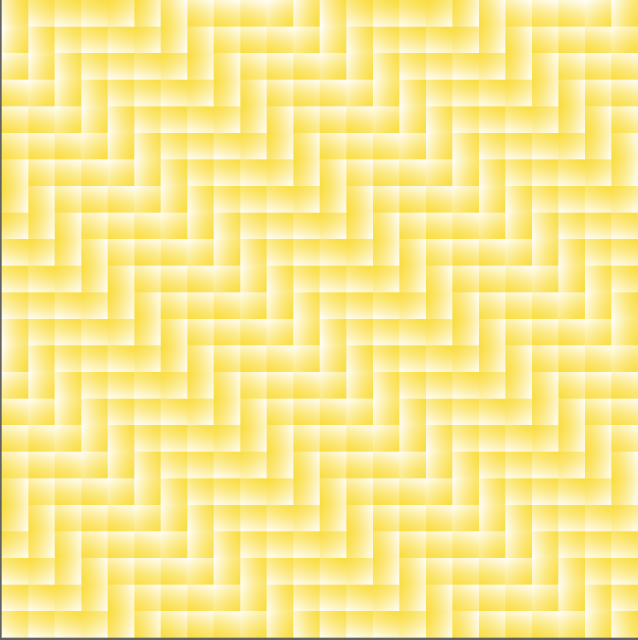
A Shadertoy shader for this pattern:

```glsl
// A diagonal twill of yellow ribbons, each shaded from white to gold across its width.
// The cell's diagonal index picks the ribbon on top and the way its shading runs;
// the crossing ribbon shows through faintly, more so where a ribbon dips under.

#define CELLS 24.0                    // cells across and down
#define TWILL 6.0                     // cells in one diagonal step; shading flips each step
#define GOLD vec3(0.98, 0.87, 0.27)
#define WHITE vec3(1.0, 0.995, 0.98)
#define BORDER_COLOR vec3(0.38, 0.38, 0.37)
#define BORDER vec2(0.0026, 0.0036)   // left and bottom border, share of the canvas
#define SHOW_THROUGH 0.24             // weight of the hidden ribbon
#define DIP_THROUGH 0.40              // the same beside a crossing
#define FALLOFF 1.35                  // above one widens the gold side
#define UNEVENNESS 0.025              // tone variation from cell to cell
#define SAMPLES 3                     // antialiasing samples per axis

float hash(vec2 cell) {
    vec3 p = fract(vec3(cell.xyx) * 0.1031);
    p += dot(p, p.yzx + 33.33);
    return fract((p.x + p.y) * p.z);
}

// Whiteness across a ribbon; a flipped ribbon starts white instead of gold
float ribbonShade(float across, float flipped) {
    return pow(mix(across, 1.0 - across, flipped), FALLOFF);
}

// uv runs from the lower left, 0 to 1 on each axis
vec3 weave(vec2 uv) {
    if (uv.x < BORDER.x || uv.y < BORDER.y) return BORDER_COLOR;

    // Grid counted rightward and downward from the top left
    vec2 grid = vec2(uv.x - BORDER.x, 1.0 - uv.y) / (1.0 - BORDER) * CELLS;
    vec2 cell = floor(grid);
    vec2 local = fract(grid);

    float diagonal = cell.x - cell.y;
    float phase = mod(diagonal, TWILL);

    // Alternate ribbons reverse their shading
    float rowFlip = mod(floor(diagonal / TWILL), 2.0);
    float columnFlip = 1.0 - mod(floor((diagonal + 2.0) / TWILL), 2.0);
    float rowShade = ribbonShade(local.y, rowFlip);
    float columnShade = ribbonShade(local.x, columnFlip);

    // Rows lie on top for four cells, columns for two
    bool rowOnTop = phase > 0.5 && phase < 4.5;
    bool besideCrossing = phase < 1.5 || phase > 3.5;
    float through = rowOnTop && besideCrossing ? DIP_THROUGH : SHOW_THROUGH;
    float columnWeight = rowOnTop ? through : 1.0 - through;

    float whiteness = mix(rowShade, columnShade, columnWeight);
    whiteness += UNEVENNESS * (2.0 * hash(cell) - 1.0);
    return mix(GOLD, WHITE, clamp(whiteness, 0.0, 1.0));
}

void mainImage(out vec4 fragColor, in vec2 fragCoord) {
    // Average a small grid of samples to smooth the ribbon edges
    vec3 total = vec3(0.0);
    for (int y = 0; y < SAMPLES; y++) {
        for (int x = 0; x < SAMPLES; x++) {
            vec2 offset = (vec2(x, y) + 0.5) / float(SAMPLES) - 0.5;
            total += weave((fragCoord + offset) / iResolution.xy);
        }
    }
    fragColor = vec4(total / float(SAMPLES * SAMPLES), 1.0);
}
```
